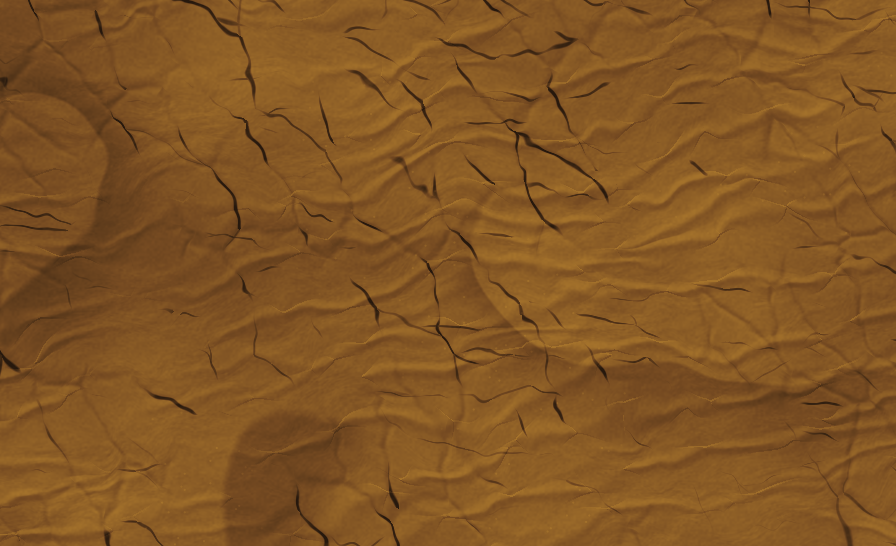
This texture is drawn by a Shadertoy shader. Its source:

```glsl
// Ochre mud crust: wrinkled folds, broken dark cracks and flaked layers in raking light.

const vec3 SHADOW = vec3(0.22, 0.14, 0.07);
const vec3 EARTH  = vec3(0.46, 0.29, 0.13);
const vec3 SUNLIT = vec3(0.60, 0.41, 0.16);
const vec2 LIGHT  = vec2(-0.42, 0.91);
const float FOLD_ANGLE  = 0.16;
const float CRACK_ANGLE = -1.0;

float hash(vec2 p) {
    vec3 q = fract(vec3(p.xyx) * 0.1031);
    q += dot(q, q.yzx + 33.33);
    return fract((q.x + q.y) * q.z);
}

vec2 hash2(vec2 p) {
    return vec2(hash(p), hash(p + 57.3));
}

float noise(vec2 p) {
    vec2 i = floor(p), f = fract(p);
    f = f * f * (3.0 - 2.0 * f);
    return mix(mix(hash(i), hash(i + vec2(1, 0)), f.x),
               mix(hash(i + vec2(0, 1)), hash(i + vec2(1, 1)), f.x), f.y);
}

float fbm(vec2 p, int octaves, float gain) {
    float sum = 0.0, amp = 1.0, total = 0.0;
    for (int i = 0; i < octaves; i++) {
        sum += amp * noise(p);
        total += amp;
        amp *= gain;
        p = mat2(1.6, 1.2, -1.2, 1.6) * p + 13.7;
    }
    return sum / total;
}

// Coordinates of p in a frame turned by angle a
vec2 turn(vec2 p, float a) {
    float c = cos(a), s = sin(a);
    return vec2(c * p.x + s * p.y, c * p.y - s * p.x);
}

vec2 warp(vec2 p, float scale, float amount) {
    return p + amount * (vec2(noise(p * scale), noise(p * scale + 41.0)) - 0.5);
}

// Distance to the nearest border between random cells, and how well it runs along x
vec2 cellBorder(vec2 p) {
    vec2 cell = floor(p), nearest = vec2(8.0);
    for (int y = -1; y <= 1; y++)
    for (int x = -1; x <= 1; x++) {
        vec2 c = cell + vec2(x, y), r = c + hash2(c) - p;
        if (dot(r, r) < dot(nearest, nearest)) nearest = r;
    }
    vec2 border = vec2(8.0, 0.0);
    for (int y = -2; y <= 2; y++)
    for (int x = -2; x <= 2; x++) {
        vec2 c = cell + vec2(x, y), r = c + hash2(c) - p, gap = r - nearest;
        if (dot(gap, gap) < 1e-4) continue;
        vec2 across = normalize(gap);
        float d = dot(0.5 * (nearest + r), across);
        if (d < border.x) border = vec2(d, abs(across.y));
    }
    return border;
}

float bump(float d, float width) {
    return exp(-d * d / (width * width));
}

vec2 crackBorder(vec2 p, float angle, vec2 scale) {
    vec2 q = warp(warp(p, 8.0, 0.05), 40.0, 0.014);
    return cellBorder(turn(q, angle) * scale + 20.0);
}

vec2 steepCracks(vec2 p) {
    return crackBorder(p, CRACK_ANGLE, vec2(5.0, 10.0));
}

vec2 flatCracks(vec2 p) {
    return crackBorder(p + 3.0, FOLD_ANGLE - 0.25, vec2(5.0, 12.0));
}

// Short fragments of a crack network, thinning to nothing at their ends
float brokenCrack(vec2 border, vec2 p, float threshold) {
    float open = smoothstep(threshold, threshold + 0.2, fbm(p * 12.0, 2, 0.6));
    open *= smoothstep(0.15, 0.55, noise(p * 2.7 + 4.0)) * smoothstep(0.3, 0.8, border.y);
    float width = 0.026 * open;
    return open * (1.0 - smoothstep(width * 0.4, width + 0.014, border.x));
}

// Surface height: folds, fine creases, shallow grooves and rough mud
float relief(vec2 p) {
    vec2 q = turn(warp(warp(p, 6.0, 0.07), 23.0, 0.022), FOLD_ANGLE);
    float foldMask = smoothstep(0.2, 0.65, noise(p * 3.7 + 5.0));
    float creaseMask = smoothstep(0.3, 0.7, noise(p * 5.3 + 19.0));
    vec2 fold = cellBorder(q * vec2(4.4, 11.5) + 7.0);
    float h = 0.34 * foldMask * mix(0.4, 1.0, fold.y * fold.y) * bump(fold.x, 0.12);
    h += 0.18 * creaseMask * bump(noise(q * vec2(5.0, 16.0) + 31.0) - 0.5, 0.12);
    h -= 0.18 * smoothstep(0.3, 0.6, noise(p * 5.0 + 23.0)) * bump(steepCracks(p).x, 0.06);
    return h + 0.80 * fbm(q * vec2(5.5, 8.5), 6, 0.53);
}

// Hollows that darken slowly toward one crisp flaked edge
float flakeShade(vec2 p) {
    vec2 q = warp(p, 9.0, 0.06);
    float f = fract(2.6 * fbm(q * 1.6 + 14.0, 3, 0.3) + 0.2);
    return pow(f, 4.0) * (1.0 - smoothstep(0.975, 1.0, f))
         * smoothstep(0.35, 0.65, noise(p * 2.4 + 11.0));
}

vec3 earthColour(float tone) {
    vec3 low = mix(SHADOW, EARTH, clamp((tone - 0.22) / 0.24, -0.3, 1.0));
    return low + (SUNLIT - EARTH) * clamp((tone - 0.46) / 0.14, 0.0, 1.3);
}

void mainImage(out vec4 fragColor, in vec2 fragCoord) {
    vec2 p = fragCoord / iResolution.y;

    // Raking light on the relief
    float stepLen = 0.003;
    float slope = (relief(p) - relief(p + LIGHT * stepLen)) / stepLen;
    float tone = 0.532 + 0.16 * (fbm(p * 2.3 + 8.0, 3, 0.5) - 0.5);
    tone += 0.095 * tanh(slope * 0.034) - 0.12 * flakeShade(p);

    // Faint seams and broken open cracks
    vec2 steep = steepCracks(p);
    tone -= 0.035 * bump(steep.x, 0.05) * smoothstep(0.3, 0.6, noise(p * 5.0 + 23.0));
    float crack = max(brokenCrack(steep, p + 2.0, 0.50),
                      0.8 * brokenCrack(flatCracks(p), p + 6.0, 0.53));
    tone -= 0.34 * crack;

    // Sand grain and sparse pale specks
    tone += 0.03 * (noise(p * 210.0) - 0.5);
    vec2 g = p * 170.0;
    float speck = step(0.99, hash(floor(g) + 9.0)) * smoothstep(0.5, 0.7, noise(p * 3.0 + 27.0));
    tone += 0.06 * speck * (1.0 - smoothstep(0.15, 0.5, length(fract(g) - 0.5)));

    fragColor = vec4(earthColour(tone), 1.0);
}
```
